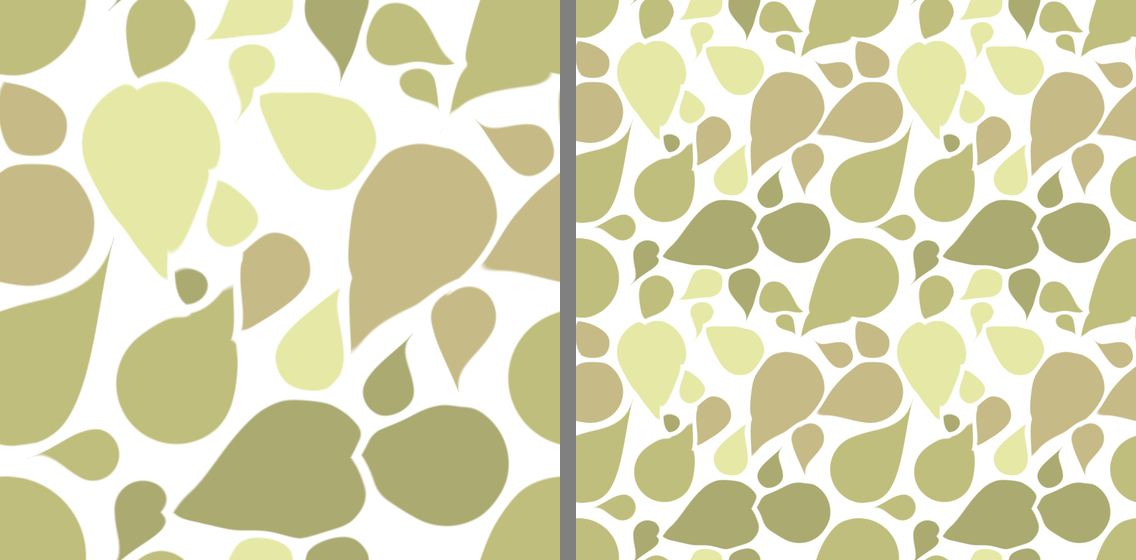
Left, the tile; right, the same tile 2 across and 2 down.
Reproduce this pattern procedurally as a WebGL 2 fragment shader.

```glsl
#version 300 es
precision highp float;
uniform vec2 u_resolution;
out vec4 fragColor;

const int MAX_DROPS = 40;
const int CANDIDATES = 104;
const float TAIL_LENGTH = 2.1;   // in head radii, from the head centre
const float SPACING = 0.014;     // clearance kept while packing
const float SWELL = 0.008;       // growth of packed drops into the voids
const float MOAT = 0.014;        // white channel between neighbours

const vec3 WHITE = vec3(1.0);
const vec3 PALETTE[4] = vec3[4](
    vec3(0.753, 0.745, 0.490),   // olive
    vec3(0.776, 0.735, 0.530),   // tan
    vec3(0.670, 0.667, 0.440),   // moss
    vec3(0.900, 0.910, 0.650));  // pale lime

struct Drop { vec2 head; vec2 tail; float radius; float bend; };

vec3 hash(float n) {
    vec3 h = fract(n * vec3(0.1031, 0.1030, 0.0973));
    h += dot(h, h.yzx + 33.33);
    return fract((h.xxy + h.yzz) * h.zyx);
}

// Shortest offset on the repeating tile
vec2 wrap(vec2 v) { return v - floor(v + 0.5); }

vec2 perp(vec2 v) { return vec2(v.y, -v.x); }

float smoothMax(float a, float b, float k) {
    float h = max(k - abs(a - b), 0.0) / k;
    return max(a, b) + 0.25 * k * h * h;
}

// Round head at the origin, tail along +y that curls sideways to a tip
float dropDistance(vec2 p, float radius, float bend) {
    float reach = TAIL_LENGTH * radius;
    float t = clamp(p.y / reach, 0.0, 1.0);
    float taper = 1.0 - t * t;
    vec2 slope = vec2(4.0 * taper, 1.6 * bend) * t / TAIL_LENGTH;
    vec2 fromSpine = p - vec2(bend * radius * t * t, reach * t);
    return (length(fromSpine) - radius * taper * taper) * inversesqrt(1.0 + dot(slope, slope));
}

// Greedy packing, large to small; neighbours push each tail to the open side
int packDrops(out Drop drops[MAX_DROPS]) {
    int count = 0;
    for (int i = 0; i < CANDIDATES && count < MAX_DROPS; i++) {
        float n = float(i);
        vec3 rnd = hash(n + 7.0);
        vec2 head = fract(n * vec2(0.7549, 0.5698) + 0.05 * rnd.xy);
        float largest = mix(0.135, 0.026, sqrt(n / float(CANDIDATES)));
        float smallest = 0.5 * largest;
        float radius = largest;
        vec2 push = rnd.yz - 0.499;

        for (int j = 0; j < count; j++) {
            Drop d = drops[j];
            vec2 away = wrap(head - d.head);
            float dist = length(away);
            float room = dist - d.radius;
            float tailRoom = length(wrap(head - d.tail)) - 0.3 * d.radius;
            radius = min(radius, min(room, tailRoom) - SPACING);
            if (radius < smallest) break;
            push += away / (dist * (room * room + 0.002));
        }
        if (radius < smallest) continue;

        float side = rnd.x < 0.5 ? -1.0 : 1.0;
        vec2 tail = head + 1.7 * radius * normalize(push);
        drops[count] = Drop(head, tail, radius, side * mix(0.9, 1.4, rnd.z));
        count++;
    }
    return count;
}

void main() {
    vec2 uv = gl_FragCoord.xy / u_resolution;
    Drop drops[MAX_DROPS];
    int count = packDrops(drops);

    // Nearest and second nearest drop
    float nearest = 1.0;
    float second = 1.0;
    int owner = 0;
    for (int i = 0; i < count; i++) {
        Drop d = drops[i];
        vec2 toTail = d.tail - d.head;
        vec2 axis = normalize(toTail - 0.34 * d.bend * perp(toTail));
        vec2 offset = wrap(uv - d.head);
        vec2 local = vec2(dot(offset, perp(axis)), dot(offset, axis));
        float dist = dropDistance(local, d.radius + SWELL, d.bend);
        second = min(second, max(nearest, dist));
        if (dist < nearest) {
            nearest = dist;
            owner = i;
        }
    }

    // Neighbours carve an even channel into each other
    float edge = smoothMax(nearest, 0.5 * (nearest - second + MOAT), 0.011);
    float blur = max(0.0023, 0.7 / u_resolution.x);
    float cover = 1.0 - smoothstep(-blur, blur, edge);
    fragColor = vec4(mix(WHITE, PALETTE[owner % 4], cover), 1.0);
}
```
